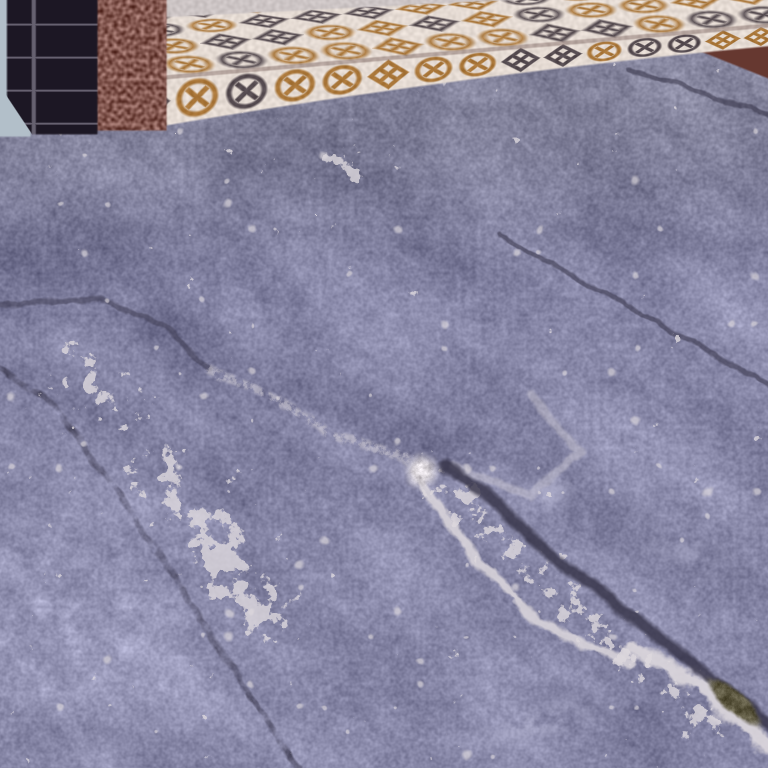
Write a Shadertoy shader that draws this texture.

```glsl
const vec3 CHALK = vec3(.87, .85, .87), SHADOW = vec3(.2, .19, .27);

float hash(vec2 p) { return fract(sin(dot(p, vec2(127.1, 311.7))) * 43758.5); }

float corner(vec2 cell, vec2 f) {
  float a = 6.283 * hash(cell);
  return dot(vec2(cos(a), sin(a)), f);
}

float noise(vec2 p) {
  vec2 i = floor(p), f = p - i, e = vec2(1, 0), w = f * f * (3. - 2. * f);
  return mix(mix(corner(i, f), corner(i + e, f - e), w.x),
    mix(corner(i + e.yx, f - e.yx), corner(i + 1., f - 1.), w.x), w.y);
}

float fbm(vec2 p) {
  float sum = 0., gain = .6;
  for (int i = 0; i < 4; i++) {
    sum += gain * noise(p);
    p = mat2(1.6, 1.2, -1.2, 1.6) * p + 7.3;
    gain *= .55;
  }
  return sum;
}

float above(float edge, float x) { return smoothstep(-.002, .002, x - edge); }
float stroke(float d, float w) { return 1. - smoothstep(w * .4, w * 1.4, d); }
float glow(float d, float w) { return exp(-d * d / (w * w)); }

float spot(vec2 p, vec2 center, vec2 radius, float slope) {
  p -= center;
  p.y -= slope * p.x;
  return glow(length(p / radius), 1.);
}

float segment(vec2 p, vec2 a, vec2 b) {
  p -= a;
  b -= a;
  return length(p - b * clamp(dot(p, b) / dot(b, b), 0., 1.));
}

// Distance to a path of four points
float path(vec2 p, vec4 s, vec4 e) {
  return min(segment(p, s.xy, s.zw), min(segment(p, s.zw, e.xy), segment(p, e.xy, e.zw)));
}

// Rings, crossed petals and diamonds
vec3 ornateTile(vec2 q, float blur) {
  vec2 cell = floor(q), f = abs(q - cell - .5);
  float r = length(f), petals = max(abs(f.x - f.y) - .08, r - .3);
  float frame = hash(cell) < .45 ? abs(r - .36) - .055 : abs(f.x + f.y - .38) - .08;
  vec3 ink = mix(vec3(.66, .46, .22), vec3(.33, .29, .31), step(.58, hash(cell + 19.)));
  return mix(ink, vec3(.9, .86, .83), smoothstep(-blur, blur, min(frame, petals)));
}

vec3 pavement(vec2 p) {
  vec2 grain = vec2(dot(p, vec2(4.2, -2.6)), dot(p, vec2(6.4, 10)));
  float swath = path(p, vec4(.21, .58, .31, .53), vec4(.42, .48, .58, .415));
  float shade = .16 * fbm(grain) + .09 * fbm(p * 45.)
    + .08 * noise(p * 150.) + .06 * noise(p * 260.) - .09 * glow(swath, .035)
    - .1 * spot(p, vec2(.07, .67), vec2(.14, .07), .1)
    - .05 * spot(p, vec2(.42, .8), vec2(.28, .06), .15)
    + .07 * spot(p, vec2(.18, .76), vec2(.1, .04), -.3);
  shade += (.05 + .25 * max(fbm(p * 28.), 0.)) * spot(p, vec2(.1, .18), vec2(.2, .12), -.2);
  return mix(vec3(.53, .53, .655), vec3(.5, .5, .595), smoothstep(.6, .9, p.y)) + shade;
}

vec3 weathering(vec3 col, vec2 p) {
  float rough = fbm(p * 38.), fine = fbm(p * 85.);
  vec2 w = p + .009 * vec2(fbm(p * 24.), fbm(p * 24. + 40.));

  // Joints and thin cracks
  float joint = segment(w, vec2(.65, .694), vec2(1.02, .49));
  joint = min(joint, segment(w, vec2(.82, .909), vec2(1.02, .845)));
  float crack = path(w, vec4(-.02, .535, .07, .472), vec4(.17, .336, .4, -.02));
  float ridge = path(w, vec4(-.02, .6, .13, .613), vec4(.21, .578, .27, .52));
  col = mix(col, SHADOW, .55 * stroke(joint, .0035));
  col = mix(col, SHADOW, (.35 + rough) * stroke(crack, .0045));
  col = mix(col, SHADOW, .45 * stroke(ridge, .004));

  // Pale traces
  float seam = path(w, vec4(.27, .52, .37, .475), vec4(.43, .437, .53, .402));
  float hook = path(w, vec4(.59, .392, .69, .355), vec4(.755, .41, .69, .485));
  col = mix(col, CHALK, .5 * stroke(seam, .007) * smoothstep(-.2, .2, fine));
  col = mix(col, CHALK, .36 * stroke(hook, .006));
  float pale = spot(p, vec2(.717, .36), vec2(.03, .02), .4)
    + spot(p, vec2(.705, .06), vec2(.06, .018), .25)
    + .5 * spot(p, vec2(.89, .28), vec2(.06, .025), -.4);
  col = mix(col, vec3(.76, .76, .87), .62 * pale * smoothstep(-.25, .2, rough));

  // Crumbled paint
  float trail = path(p, vec4(.09, .51, .16, .455), vec4(.28, .285, .36, .2));
  float rubble = path(p, vec4(.57, .375, .66, .3), vec4(.82, .14, .92, .05));
  float density = .28 * glow(trail, .047) + .3 * glow(rubble, .035)
    + .24 * spot(p, vec2(.295, .26), vec2(.05, .06), -1.)
    + .5 * spot(w, vec2(.452, .781), vec2(.036, .014), -.4);
  col = mix(col, CHALK, .8 * smoothstep(.34, .43, density + .8 * rough + .25 * fine));

  // Broken ridge, moss and chalk lump
  float border = path(w, vec4(.55, .37, .61, .284), vec4(.7, .19, .82, .134));
  float tail = path(w, vec4(.82, .157, .86, .135), vec4(.91, .108, 1.02, .01));
  float gap = path(w, vec4(.58, .392, .63, .36), vec4(.71, .283, 1.02, .045));
  col = mix(col, CHALK, .85 * stroke(border, .0065 + .008 * rough));
  col = mix(col, CHALK, .9 * stroke(tail, .011 + .02 * rough));
  col = mix(col, SHADOW, .8 * stroke(gap, .0085));
  float moss = spot(w, vec2(.957, .085), vec2(.036, .018), -.75);
  col = mix(col, vec3(.36, .34, .25) + .3 * fine, smoothstep(.25, .6, moss));
  col = mix(col, CHALK - .4 * fine, stroke(length(w - vec2(.549, .386)), .021));

  // Scattered pebbles
  vec2 q = w * 32., cell = floor(q);
  float pebble = stroke(length(q - cell - .5), .06 + .13 * hash(cell + 31.));
  return mix(col, CHALK, .65 * pebble * step(.9, hash(cell)));
}

vec3 entrance(vec3 col, vec2 p) {
  float run = p.x - .224, grain = noise(p * 170.);
  float base = .838 + .17 * run - .05 * run * run, top = .9 + .086 * run, rise = p.y - top;

  // Tiled step and floor
  vec2 riser = vec2(run / (.066 - .012 * run), (p.y - base) / (top - base));
  vec2 ground = vec2((run + .8 * rise) / .068, rise / (.03 - .08 * rise));
  vec3 tiles = mix(ornateTile(riser, .04), ornateTile(ground, .09), above(top, p.y));
  tiles = mix(tiles, vec3(.58, .5, .48), .6 * stroke(abs(rise), .003));
  tiles = mix(tiles, vec3(.8, .77, .77), above(.978 + .05 * run, p.y));
  col = mix(col, vec3(.4, .22, .19), above(1.298 - .4 * p.x, p.y));
  col = mix(col, tiles + .08 * grain, above(.215, p.x) * above(base, p.y));

  // Granite and black pillars
  vec3 granite = vec3(.51, .34, .31) + .35 * grain;
  col = mix(col, granite, above(.83, p.y) * above(p.x, .217));
  col = mix(col, vec3(.7, .75, .79), above(.822, p.y) * above(p.x, .04));
  float grout = abs(fract((p.y - .839) / .043) - .5);
  grout = max(smoothstep(.45, .49, grout), stroke(abs(p.x - .044), .003));
  vec3 black = mix(vec3(.11, .09, .14), vec3(.4, .38, .44), grout);
  float foot = .825 + 1.5 * max(.042 - p.x, 0.);
  return mix(col, black, above(foot, p.y) * above(.009, p.x) * above(p.x, .127));
}

void mainImage(out vec4 fragColor, in vec2 fragCoord) {
  vec2 p = fragCoord / iResolution.xy;
  fragColor = vec4(entrance(weathering(pavement(p), p), p), 1);
}
```
